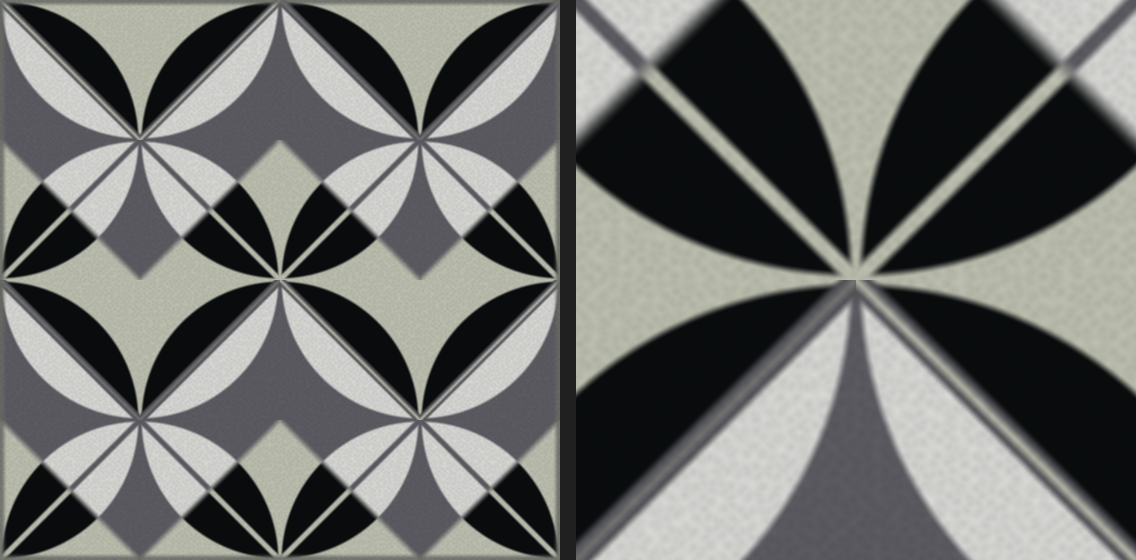
Left: the whole. Right: its middle third, enlarged.
Give the GLSL for this pattern, as a WebGL 2 fragment shader.

```glsl
#version 300 es
precision highp float;

uniform vec2 u_resolution;
out vec4 fragColor;

const vec3 SLATE = vec3(0.35, 0.345, 0.37);
const vec3 SAGE  = vec3(0.71, 0.72, 0.66);
const vec3 CHALK = vec3(0.81, 0.81, 0.80);
const vec3 INK   = vec3(0.035, 0.045, 0.05);
const vec3 FRAME = vec3(0.40, 0.41, 0.39);

const float REPEATS = 2.0;
const float GRAIN_CELLS = 160.0;
const float DIAGONAL = 0.70710678;

// 1 inside (d < 0), 0 outside, blended over +-blur
float coverage(float d, float blur) {
    return 1.0 - smoothstep(-blur, blur, d);
}

vec2 hash2(vec2 p) {
    vec3 q = fract(p.xyx * vec3(0.1031, 0.1030, 0.0973));
    q += dot(q, q.yzx + 33.33);
    return fract((q.xx + q.yz) * q.zy);
}

// Cellular noise wrapping after a whole number of cells
float wrappedCells(vec2 uv, float count) {
    vec2 p = uv * count;
    vec2 base = floor(p);
    float nearest = 2.0;
    for (int j = -1; j <= 1; j++) {
        for (int i = -1; i <= 1; i++) {
            vec2 cell = base + vec2(i, j);
            vec2 seed = cell + hash2(mod(cell, count));
            nearest = min(nearest, length(seed - p));
        }
    }
    return nearest;
}

// Lens between opposite corners of the unit square
float petalDistance(vec2 h, float inset) {
    float a = length(h - vec2(1.0, 0.0));
    float b = length(h - vec2(0.0, 1.0));
    return max(a, b) - 1.0 + inset;
}

// Positive where the sage and ink pair is used
float toneDistance(vec2 h, bool upper) {
    return (upper ? h.y - h.x : h.x + h.y - 1.0) * DIAGONAL;
}

vec3 tileColor(vec2 uv, float pixel) {
    vec2 grid = uv * REPEATS;
    vec2 cell = floor(grid);
    vec2 centered = fract(grid) * 2.0 - 1.0;
    vec2 h = abs(centered);
    bool upper = centered.y > 0.0;
    float blur = max(pixel, 0.012);

    // Petals and ground swap tone together
    float toneBlur = upper ? blur : max(pixel, 0.032);
    float tone = coverage(-toneDistance(h, upper), toneBlur);
    vec3 ground = mix(SLATE, SAGE, tone);
    vec3 petal = mix(CHALK, INK, tone);
    vec3 color = mix(ground, petal, coverage(petalDistance(h, 0.012), blur));

    // Diagonal joints: plain below, pale-cored above
    float joint = abs(h.x - h.y) * DIAGONAL;
    float halfWidth = upper ? 0.028 : 0.019;
    float paleness = mix(0.3, 0.9, mod(cell.x + cell.y, 2.0));
    float core = coverage(joint - 0.010, blur);
    vec3 ridge = mix(SLATE * 0.9, SAGE, paleness * core);
    vec3 jointColor = upper ? ridge : ground;
    return mix(color, jointColor, coverage(joint - halfWidth, blur));
}

// Fine mottling and a faint weave
float surface(vec2 uv) {
    float mottle = wrappedCells(uv, GRAIN_CELLS) - 0.45;
    vec2 wave = sin(uv * 6.2831853 * vec2(96.0, 112.0));
    return 1.0 + 0.07 * mottle + 0.012 * wave.x * wave.y;
}

void main() {
    vec2 uv = gl_FragCoord.xy / u_resolution;
    float pixel = 2.0 * REPEATS / min(u_resolution.x, u_resolution.y);
    vec3 color = tileColor(uv, pixel);

    // Soft worn rim shared by opposite edges
    vec2 edge = min(uv, 1.0 - uv);
    float rim = 1.0 - smoothstep(0.002, 0.013, min(edge.x, edge.y));
    color = mix(color, FRAME, 0.85 * rim);

    fragColor = vec4(color * surface(uv), 1.0);
}
```
